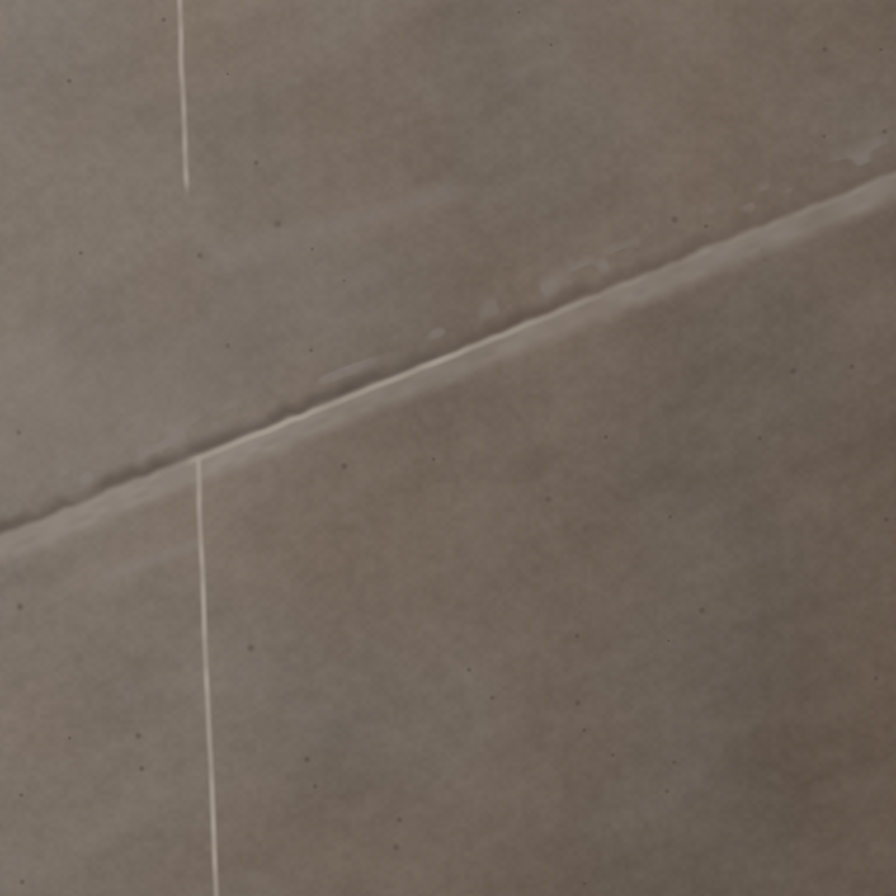
A WebGL 1 fragment shader for this texture:

```glsl
precision highp float;
// Worn stone floor slabs meeting at a slanted grout joint and a thin upright joint.

uniform vec2 u_resolution;

// Slab colours
const vec3 STONE_LIGHT = vec3(0.510, 0.470, 0.432);
const vec3 STONE_DARK  = vec3(0.392, 0.343, 0.302);
const vec3 HAZE_GREY   = vec3(0.535, 0.505, 0.490);
const vec3 SPECK_DARK  = vec3(0.250, 0.205, 0.170);
// Joint colours
const vec3 GROUT       = vec3(0.560, 0.518, 0.482);
const vec3 GROUT_EDGE  = vec3(0.640, 0.600, 0.560);
const vec3 THIN_GROUT  = vec3(0.650, 0.610, 0.565);
const vec3 SHADOW      = vec3(0.325, 0.283, 0.258);
// Slanted joint: height at the left side, slope and perpendicular sizes
const float SLANT_START = 0.398;
const float SLANT_SLOPE = 0.407;
const float BAND_TOP    = 0.004;
const float BAND_BOTTOM = -0.026;
const float EDGE_HALF   = 0.0030;
// Upright joint: position at the bottom, lean, half width and worn gap
const float UPRIGHT_START = 0.241;
const float UPRIGHT_LEAN  = -0.041;
const float UPRIGHT_HALF  = 0.0028;
const vec2  UPRIGHT_GAP   = vec2(0.488, 0.79);
// Wear
const float LINE_BLUR     = 0.0028;
const float MOTTLE_AMOUNT = 0.062;
const float STREAK_AMOUNT = 0.030;
const float GRAIN_AMOUNT  = 0.027;
const float SPECK_CELLS   = 30.0;
const float SPECK_CHANCE  = 0.06;

float hash(vec2 p) {
  return fract(sin(dot(p, vec2(127.1, 311.7))) * 43758.5453);
}

float noise(vec2 p) {
  vec2 i = floor(p), f = fract(p);
  f = f * f * (3.0 - 2.0 * f);
  return mix(mix(hash(i), hash(i + vec2(1.0, 0.0)), f.x),
             mix(hash(i + vec2(0.0, 1.0)), hash(i + 1.0), f.x), f.y);
}

float fbm(vec2 p) {
  float sum = 0.0, weight = 0.5;
  for (int i = 0; i < 4; i++) {
    sum += weight * noise(p);
    p = p * 2.03 + 17.3;
    weight *= 0.5;
  }
  return sum / 0.9375;
}

// Soft line of the given half width
float line(float d, float halfWidth, float blur) {
  return 1.0 - smoothstep(halfWidth - blur, halfWidth + blur, abs(d));
}

// Soft scuff between two points
float scuff(vec2 p, vec2 a, vec2 b, float radius) {
  vec2 pa = p - a, ba = b - a;
  float t = clamp(dot(pa, ba) / dot(ba, ba), 0.0, 1.0);
  return 1.0 - smoothstep(0.0, radius, length(pa - ba * t));
}

// Small dark pits, one at most per cell
float specks(vec2 p) {
  vec2 cell = floor(p * SPECK_CELLS);
  vec2 centre = 0.25 + 0.5 * vec2(hash(cell + 3.1), hash(cell + 8.7));
  float radius = mix(0.08, 0.2, hash(cell + 5.3));
  float d = length(fract(p * SPECK_CELLS) - centre);
  return step(hash(cell), SPECK_CHANCE) * (1.0 - smoothstep(0.0, radius, d));
}

void main() {
  vec2 uv = gl_FragCoord.xy / u_resolution;
  float blur = max(LINE_BLUR, 0.75 / min(u_resolution.x, u_resolution.y));
  float slantScale = inversesqrt(1.0 + SLANT_SLOPE * SLANT_SLOPE);
  float across = (uv.y - SLANT_START - SLANT_SLOPE * uv.x) * slantScale;
  float along = (uv.x + SLANT_SLOPE * uv.y) * slantScale;
  float ragged = (noise(vec2(along * 70.0, 4.0)) - 0.5) * 0.004;

  // Slab shade: darker to the right and in the lower corner
  float shade = 0.08 + 0.62 * uv.x + 0.33 * uv.x * (1.0 - uv.y) + 0.12 * (1.0 - uv.y);
  vec3 color = mix(STONE_LIGHT, STONE_DARK, clamp(shade, 0.0, 1.0));

  // Mottling, warm and cool tints, streaks along the joint, fine grain
  color += (fbm(uv * 8.0) - 0.5) * MOTTLE_AMOUNT;
  color += (fbm(uv * 5.0 + 31.0) - 0.5) * vec3(0.028, 0.0, -0.012);
  color += (fbm(vec2(along * 12.0, across * 42.0)) - 0.5) * STREAK_AMOUNT;
  color += (noise(uv * 90.0) + noise(uv * 190.0) - 1.0) * GRAIN_AMOUNT * 0.7;
  color = mix(color, SPECK_DARK, specks(uv) * 0.35);

  // Grey haze above the joint and faint scuffs
  float haze = exp(-pow((across - 0.11) / 0.09, 2.0)) * (1.0 - smoothstep(0.1, 0.6, uv.x));
  color = mix(color, HAZE_GREY, haze * 0.45 * fbm(uv * 9.0 + 5.0));
  color = mix(color, HAZE_GREY, 0.4 * scuff(uv, vec2(0.12, 0.357), vec2(0.216, 0.391), 0.012));
  color = mix(color, HAZE_GREY, 0.25 * scuff(uv, vec2(0.25, 0.715), vec2(0.50, 0.785), 0.025));

  // Broken pale chips just above the joint
  float chips = smoothstep(0.62, 0.85, noise(vec2(along * 45.0, across * 70.0)));
  color = mix(color, HAZE_GREY, chips * 0.45 * exp(-pow((across - 0.032) / 0.015, 2.0)));

  // Uneven shadow along the upper side of the slanted joint
  float shadow = smoothstep(-0.002, 0.008, across) * (1.0 - smoothstep(0.007, 0.026, across + ragged * 2.0));
  shadow *= 1.0 - 0.7 * smoothstep(0.55, 0.9, uv.x);
  color = mix(color, SHADOW, shadow * (0.25 + 0.5 * noise(vec2(along * 35.0, across * 60.0))));

  // Grout band, fading at its lower side and brighter at both ends
  float band = smoothstep(BAND_BOTTOM - 0.010, BAND_BOTTOM + 0.010, across + ragged)
             * (1.0 - smoothstep(BAND_TOP - 0.005, BAND_TOP + 0.005, across + ragged));
  vec3 grout = GROUT - vec3(0.05) * uv.x + (noise(vec2(along * 60.0, across * 150.0)) - 0.5) * 0.04;
  float bandWear = 0.65 + 0.3 * noise(vec2(along * 22.0, 6.0));
  color = mix(color, grout, band * bandWear);

  // Bright upper edge, strongest right of the corner, breaking up further on
  float edge = smoothstep(0.20, 0.225, uv.x) * (1.0 - 0.85 * smoothstep(0.5, 0.76, uv.x));
  float edgeWear = 0.6 + 0.4 * noise(vec2(along * 40.0, 12.0));
  color = mix(color, GROUT_EDGE, line(across + ragged * 0.4, EDGE_HALF, blur) * max(edge, 0.15) * edgeWear);

  // Upright joint, worn away above the corner
  float wobble = (noise(vec2(uv.y * 28.0, 7.0)) - 0.5) * 0.002;
  float upright = line(uv.x - UPRIGHT_START - UPRIGHT_LEAN * uv.y + wobble, UPRIGHT_HALF, blur);
  float gap = smoothstep(UPRIGHT_GAP.x - 0.004, UPRIGHT_GAP.x + 0.004, uv.y)
            * (1.0 - smoothstep(UPRIGHT_GAP.y - 0.015, UPRIGHT_GAP.y + 0.015, uv.y));
  float wear = 0.6 + 0.35 * noise(vec2(uv.y * 50.0, 2.0));
  color = mix(color, THIN_GROUT, upright * wear * (1.0 - gap));

  gl_FragColor = vec4(clamp(color, 0.0, 1.0), 1.0);
}
```
